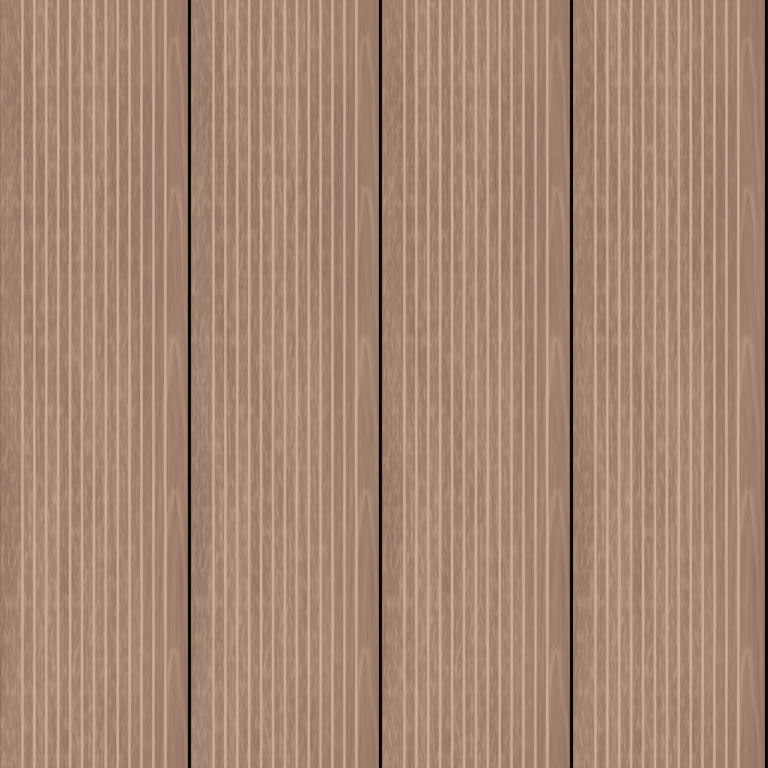
Write a Shadertoy shader that draws this texture.

```glsl
#define PLANKS 4.0
#define PLANK_PITCH 0.2487
#define GROOVES 13.0
#define GROOVE_START 0.117
#define GROOVE_STEP 0.0620
#define GROOVE_HALF 0.0017
#define GAP_HALF 0.0020
#define ARCHES 5
#define ARCH_CENTRE 0.908
#define ARCH_SPREAD 0.037
#define FLECK_AMOUNT 0.62
#define BROAD_AMOUNT 0.40

const vec3 WOOD_DARK = vec3(0.575, 0.455, 0.385);
const vec3 WOOD_LIGHT = vec3(0.70, 0.58, 0.50);
const vec3 GROOVE_COLOUR = vec3(0.79, 0.67, 0.59);
const vec3 GAP_COLOUR = vec3(0.015, 0.01, 0.01);

float hash(vec2 cell) {
    return fract(sin(dot(cell, vec2(127.1, 311.7))) * 43758.5);
}

// Gradient noise on a lattice that wraps after "period" cells
float cornerNoise(vec2 cell, vec2 offset, vec2 period) {
    float angle = 6.2832 * hash(mod(cell, period));
    return dot(vec2(cos(angle), sin(angle)), offset);
}

float gradientNoise(vec2 p, vec2 period) {
    vec2 cell = floor(p), f = fract(p), e = vec2(1.0, 0.0);
    vec2 s = f * f * f * (f * (f * 6.0 - 15.0) + 10.0);
    float low = mix(cornerNoise(cell, f, period),
                    cornerNoise(cell + e, f - e, period), s.x);
    float high = mix(cornerNoise(cell + e.yx, f - e.yx, period),
                     cornerNoise(cell + e.xx, f - e.xx, period), s.x);
    return mix(low, high, s.y);
}

float grain(vec2 p, vec2 cells) {
    return gradientNoise(p * cells, cells);
}

// Short upright pores, gently waving along the plank
float flecks(vec2 p, vec2 cells) {
    p.x += 0.010 * sin(12.5664 * p.y + 3.0 * p.x);
    return smoothstep(-0.10, 0.42, grain(p, cells));
}

// Pale growth rings: parabolas opening downwards, stacked up the plank
float growthArches(vec2 p) {
    float total = 0.0;
    float wobble = 0.02 * grain(p, vec2(8.0, 12.0));
    float x = (p.x - ARCH_CENTRE + wobble) / PLANKS;
    float k2 = ARCH_SPREAD * ARCH_SPREAD;
    for (int i = 0; i < ARCHES; i++) {
        float jitter = hash(vec2(float(i), 7.0));
        float apex = (float(i) + 0.7 + 0.25 * jitter) / float(ARCHES);
        float drop = mod(apex - p.y + 0.1, 1.0) - 0.1;
        float dist = abs(x * x / k2 - drop) / sqrt(1.0 + 4.0 * x * x / (k2 * k2));
        float fade = exp(-4.0 * max(drop, 0.0)) * mix(0.6, 1.0, jitter);
        total += fade * (1.0 - smoothstep(0.0006, 0.0045, dist));
    }
    return total;
}

float stripe(float dist, float halfWidth, float pixel) {
    return 1.0 - smoothstep(halfWidth - pixel, halfWidth + pixel, dist);
}

void mainImage(out vec4 fragColor, in vec2 fragCoord) {
    vec2 uv = fragCoord / iResolution.xy;
    float pixel = 0.8 / iResolution.x;

    // Planks of equal pitch; the last one takes up the remainder
    float plank = min(floor(uv.x / PLANK_PITCH), PLANKS - 1.0);
    float start = plank * PLANK_PITCH;
    float end = plank < PLANKS - 1.0 ? start + PLANK_PITCH : 1.0;
    vec2 p = vec2((uv.x - start) * PLANKS, uv.y);

    // Wood: broad tone, long fibres, pores that thin out to the right
    float broad = grain(p, vec2(7.0, 2.0)) + 0.6 * grain(p, vec2(16.0, 5.0));
    float fibre = grain(p, vec2(80.0, 10.0));
    float pores = 0.6 * flecks(p, vec2(58.0, 44.0)) + 0.4 * flecks(p, vec2(104.0, 96.0));
    float rightSide = smoothstep(0.55, 0.95, p.x);
    float tone = 0.20 + BROAD_AMOUNT * broad + 0.30 * fibre;
    tone += FLECK_AMOUNT * mix(1.0, 0.2, rightSide) * pores;
    tone += 0.10 * smoothstep(0.0, 0.3, p.x) * (1.0 - rightSide);
    tone += 0.65 * growthArches(p);
    vec3 colour = mix(WOOD_DARK, WOOD_LIGHT, clamp(tone, -0.1, 1.2));

    // Evenly spaced pale grooves
    float index = clamp(round((p.x - GROOVE_START) / GROOVE_STEP), 0.0, GROOVES - 1.0);
    float grooveDist = abs(p.x - GROOVE_START - index * GROOVE_STEP) / PLANKS;
    vec3 grooveColour = GROOVE_COLOUR * (1.0 + 0.06 * fibre);
    colour = mix(colour, grooveColour, stripe(grooveDist, GROOVE_HALF, pixel));

    // Dark gap at the right end of each plank
    float gapDist = min(abs(uv.x - start + GAP_HALF), abs(end - GAP_HALF - uv.x));
    colour = mix(colour, GAP_COLOUR, stripe(gapDist, GAP_HALF, pixel));

    fragColor = vec4(colour, 1.0);
}
```
